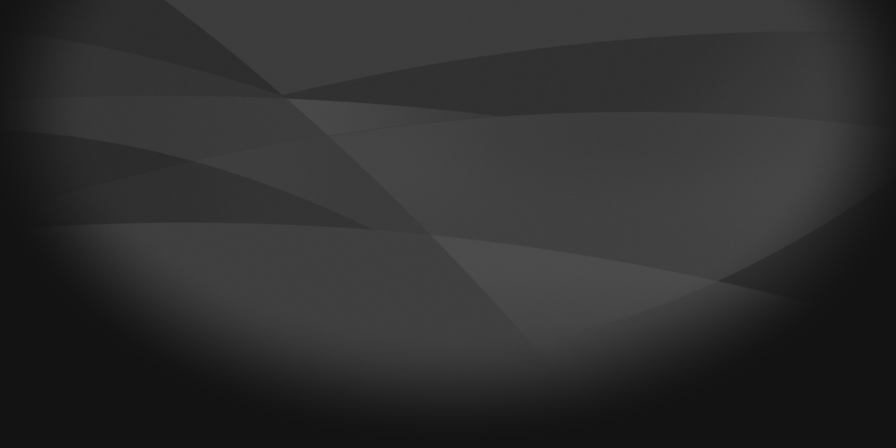
Write a Shadertoy shader that draws this background.

```glsl
// Dark grey backdrop of large, overlapping translucent sheets with curved edges.
// Each edge is a parabola; its soft coverage mask tints what lies below it,
// and an elliptical vignette fades everything to near black.

// Arcs: apex x, apex y, curvature (canvas heights, y up)
const vec3 DIAGONAL   = vec3(-1.221, 1.590, 0.234);
const vec3 CORNER_ARC = vec3(-0.390, 0.958, 0.165);
const vec3 WEDGE_ARC  = vec3( 1.823, 0.930, 0.100);
const vec3 UPPER_ARC  = vec3( 0.365, 0.786, 0.081);
const vec3 MIDDLE_ARC = vec3( 1.419, 0.750, 0.113);
const vec3 LEFT_ARC   = vec3(-0.091, 0.712, 0.263);
const vec3 LOWER_ARC  = vec3( 0.417, 0.503, 0.093);
const vec3 RIGHT_ARC  = vec3( 0.852, 0.200, -0.307);

// Grey levels
const float TOP_GREY    = 0.237;
const float CORNER_GREY = 0.178;
const float WEDGE_GREY  = 0.192;
const float BAND_GREY   = 0.252;
const float LOWER_GREY  = 0.250;
const float EDGE_GREY   = 0.075;
const float GRAIN       = 0.006;
const float GRAIN_CELLS = 256.0;

// Vignette ellipse and the span of its fade
const vec2 VIGNETTE_CENTER = vec2(1.010, 0.766);
const vec2 VIGNETTE_RADII  = vec2(0.940, 0.640);
const vec2 VIGNETTE_FADE   = vec2(-0.135, 0.120);

float hash(vec2 cell) {
    return fract(sin(dot(cell, vec2(12.9898, 78.233))) * 43758.5453);
}

// Coverage of the area under an arc, with a smoothed edge
float below(vec2 p, vec3 arc) {
    float dx = p.x - arc.x;
    float slope = 2.0 * arc.z * dx;
    float dist = (arc.y - arc.z * dx * dx - p.y) / sqrt(1.0 + slope * slope);
    float blur = 1.0 / iResolution.y;
    return smoothstep(-blur, blur, dist);
}

// Soft glow around a point, 1 at its centre
float glow(vec2 p, vec2 center, vec2 size) {
    vec2 q = (p - center) / size;
    return exp(-dot(q, q));
}

float ellipseDistance(vec2 p) {
    vec2 q = (p - VIGNETTE_CENTER) / VIGNETTE_RADII;
    float r = length(q);
    return r * (r - 1.0) / max(length(q / VIGNETTE_RADII), 0.001);
}

float leftSheets(vec2 p) {
    float grey = CORNER_GREY + 0.026 * below(p, CORNER_ARC);
    grey = mix(grey, 0.222 + 0.012 * smoothstep(0.2, 0.7, p.x), below(p, UPPER_ARC));
    float leftShade = mix(0.052, 0.030, smoothstep(0.35, 0.85, p.x));
    grey -= leftShade * below(p, LEFT_ARC);
    grey += 0.014 * below(p, MIDDLE_ARC) * (1.0 - smoothstep(0.5, 0.8, p.x));
    return mix(grey, LOWER_GREY, below(p, LOWER_ARC));
}

float rightSheets(vec2 p) {
    // Dark wedge, dissolving towards the right
    float wedge = mix(WEDGE_GREY, 0.235, smoothstep(1.45, 1.90, p.x + 0.9 * (0.83 - p.y)));
    float grey = mix(TOP_GREY, wedge, below(p, WEDGE_ARC));

    // Bright band beside the diagonal and the wide sheet across the middle
    float middle = below(p, MIDDLE_ARC);
    float upper = below(p, UPPER_ARC);
    float bandFade = smoothstep(0.65, 1.15, p.x);
    grey = mix(grey, mix(0.285, 0.225, bandFade), upper * (1.0 - middle));
    float sheet = BAND_GREY - 0.020 * glow(p, vec2(1.40, 0.70), vec2(0.38, 0.10));
    sheet += 0.020 * glow(p, vec2(0.85, 0.65), vec2(0.25, 0.15));
    sheet += 0.020 * glow(p, vec2(1.78, 0.60), vec2(0.25, 0.20));
    grey = mix(grey, sheet, middle);

    // Lower sheet, brightest along its edge, and the shaded right fold
    float lower = below(p, LOWER_ARC);
    float lowerSheet = mix(0.255, 0.295, smoothstep(0.18, 0.42, p.y));
    grey = mix(grey, lowerSheet, lower);
    return grey - mix(0.062, 0.022, lower) * below(p, RIGHT_ARC) * smoothstep(1.2, 1.55, p.x);
}

void mainImage(out vec4 fragColor, in vec2 fragCoord) {
    // Width is scaled to two units, height to one
    vec2 p = fragCoord / iResolution.xy * vec2(2.0, 1.0);

    float grey = mix(rightSheets(p), leftSheets(p), below(p, DIAGONAL));
    grey += GRAIN * (hash(floor(p * GRAIN_CELLS)) - 0.5);

    float dark = smoothstep(VIGNETTE_FADE.x, VIGNETTE_FADE.y, ellipseDistance(p));
    fragColor = vec4(vec3(mix(grey, EDGE_GREY, dark)), 1.0);
}
```
